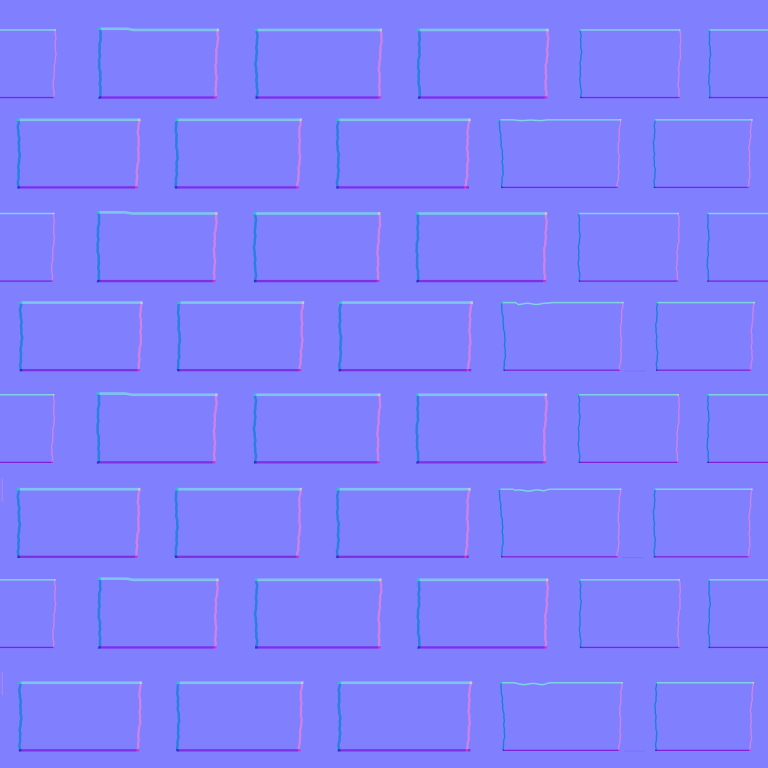
This texture map is drawn by a WebGL 2 fragment shader. Its source:

```glsl
#version 300 es
precision highp float;

uniform vec2 u_resolution;
out vec4 fragColor;

// Layout, in fractions of the canvas
const int ROWS = 8;
const int COLUMNS = 5;
const float BRICK_HEIGHT = 0.088;
const float ROW_TOP[ROWS] = float[](0.961, 0.844, 0.722, 0.606, 0.486, 0.363, 0.245, 0.111);
const float ROW_SHIFT[ROWS] = float[](0.0, 0.0, -0.002, 0.003, -0.002, 0.0, -0.0005, 0.002);

// Left and right ends of each brick in the two alternating courses
const vec2 EVEN_SPAN[COLUMNS] = vec2[](vec2(0.130, 0.282), vec2(0.334, 0.495),
    vec2(0.5455, 0.712), vec2(0.756, 0.885), vec2(0.924, 1.0715));
const vec2 ODD_SPAN[COLUMNS] = vec2[](vec2(0.0245, 0.180), vec2(0.230, 0.390),
    vec2(0.440, 0.609), vec2(0.654, 0.806), vec2(0.852, 0.9765));

// Bevels and wear
const int FIRST_THIN_COLUMN = 3;
const float WIDE_BEVEL = 0.0034;
const float THIN_BEVEL = 0.0019;
const float THIN_EXTRA_SLOPE = 0.12;
const float SIDE_SLOPE = 0.66;
const float TOP_SLOPE = 0.54;
const float BOTTOM_SLOPE = 0.62;
const float WOBBLE = 0.0007;
const float RIGHT_LEAN = 0.003;
const float CHIP_DEPTH = 0.0022;
const float FAINT_SLOPE = 0.15;

float pixel;

// Antialiased coverage of a line of the given width
float line(float d, float width) {
    float coverage = clamp((0.5 * width - abs(d)) / pixel + 0.5, 0.0, 1.0);
    return min(coverage, width / pixel);
}

// Antialiased coverage of an interval
float between(float x, float low, float high) {
    return line(x - 0.5 * (low + high), high - low);
}

float sideWobble(float y, float seed) {
    return WOBBLE * (sin(y * 95.0 + seed * 2.3) + 0.6 * sin(y * 260.0 + seed * 4.1)
        + 0.4 * sin(y * 610.0 + seed));
}

// Surface tilt along the four bevels of one brick; q starts at its lower left
vec2 brickTilt(vec2 q, float len, int row, int column) {
    bool odd = row % 2 == 1;
    bool thin = column >= FIRST_THIN_COLUMN;
    float seed = float(column * 3 + row % 2 * 7);
    float width = thin ? THIN_BEVEL : WIDE_BEVEL;
    float steep = thin ? THIN_EXTRA_SLOPE : 0.0;
    float rise = clamp(q.y / BRICK_HEIGHT, 0.0, 1.0);
    float along = q.x / len;

    float left = sideWobble(q.y, seed);
    float right = len + sideWobble(q.y, seed + 11.0) + RIGHT_LEAN * (rise - 0.6);
    float top = BRICK_HEIGHT;
    float foot = 0.0;

    // Chipped top corners and a small foot
    if (!odd && column == 0) {
        top += 0.7 * CHIP_DEPTH * (1.0 - smoothstep(0.22, 0.30, along));
    }
    if (odd && column == 3) {
        float notch = smoothstep(0.09, 0.12, along) * (1.0 - smoothstep(0.34, 0.41, along));
        float ragged = 0.75 + 0.35 * sin(along * 41.0 + float(row));
        top -= CHIP_DEPTH * notch * ragged * (row == 1 ? 0.4 : 1.0);
        left -= 0.004 * smoothstep(0.55, 1.0, rise);
    }
    if (odd && column == 2) foot = 0.003;

    float pad = 0.5 * width;
    float upright = between(q.y, -pad, top + pad);
    float level = between(q.x, left - pad, right + pad);
    float base = between(q.x, left - pad, right + pad + foot);
    vec2 tilt = vec2(0.0);
    tilt.x -= (SIDE_SLOPE + steep) * line(q.x - left, width) * upright;
    tilt.x += (SIDE_SLOPE + 0.3 * steep) * line(q.x - right, 0.85 * width) * upright;
    tilt.y += (TOP_SLOPE + steep) * line(q.y - top, width) * level;
    tilt.y -= (BOTTOM_SLOPE + steep) * line(q.y, 0.9 * width) * base;

    // Faint scratch beside the chipped brick
    if (odd && column == 3 && row > 1) {
        tilt.y -= FAINT_SLOPE * line(q.y + 0.001, 0.0013) * between(q.x - len, 0.004, 0.032);
    }
    return tilt;
}

void main() {
    vec2 p = gl_FragCoord.xy / u_resolution;
    pixel = 1.0 / min(u_resolution.x, u_resolution.y);

    vec2 tilt = vec2(0.0);
    for (int row = 0; row < ROWS; row++) {
        float y = p.y - ROW_TOP[row] + BRICK_HEIGHT;
        for (int column = 0; column < COLUMNS; column++) {
            vec2 span = row % 2 == 1 ? ODD_SPAN[column] : EVEN_SPAN[column];
            float len = span.y - span.x;
            float x = p.x - 0.5 * (span.x + span.y) - ROW_SHIFT[row];
            x -= floor(x + 0.5); // wrap across the canvas edge
            tilt += brickTilt(vec2(x + 0.5 * len, y), len, row, column);
        }
        // Short flecks at the left border of the lower odd courses
        if (row == 5 || row == 7) {
            float fleck = line(p.x - 0.003, 0.0014) * between(y - BRICK_HEIGHT, -0.016, 0.014);
            tilt.x += 0.7 * SIDE_SLOPE * fleck;
        }
    }

    // Encode the unit normal as a colour
    tilt /= max(1.0, length(tilt) / 0.9);
    vec3 normal = vec3(tilt, sqrt(1.0 - dot(tilt, tilt)));
    fragColor = vec4(0.5 + 0.5 * normal, 1.0);
}
```
